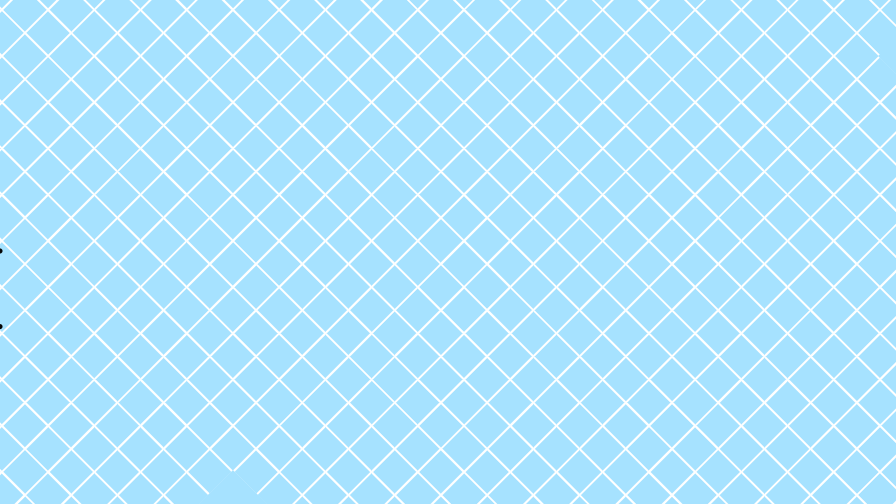
Write a Shadertoy shader that draws this pattern.

```glsl
const vec3 SKY = vec3(0.65, 0.885, 1.0);
const vec3 LINE = vec3(1.0);
const vec3 SPECK = vec3(0.02);

// Lengths are fractions of the canvas height.
const float PERIOD = 0.0917;               // crossing to crossing, across and down
const vec2 ANCHOR = vec2(0.7373, 0.6137);  // one crossing of the lattice
const float LINE_WIDTH = 0.0041;
const float WIDTH_VARIATION = 0.15;
const float GAP_MARGIN = 0.04;             // in lattice cells
const float SPECK_RADIUS = 0.005;
const vec2 SPECK_HEIGHTS = vec2(0.502, 0.352);

// Centres of the erased cells, in lattice coordinates.
const vec2 GAPS[4] = vec2[4](vec2(-9.5, 3.5), vec2(-10.5, 3.5),
                             vec2(-9.5, 4.5), vec2(14.5, 8.5));

float hash(vec2 p) {
    return fract(sin(dot(p, vec2(127.1, 311.7))) * 43758.5);
}

// Coverage of a shape from its signed distance.
float coverage(float d, float pixel) {
    return clamp(0.5 - d / pixel, 0.0, 1.0);
}

// One family of lines: "across" counts lines, "along" counts segments.
float lineFamily(float across, float along, float seed, float pixel) {
    float index = round(across);
    float d = abs(across - index) * PERIOD * inversesqrt(2.0);
    float vary = hash(vec2(index + seed, floor(along))) - 0.5;
    float width = LINE_WIDTH * (1.0 + 2.0 * WIDTH_VARIATION * vary);
    return coverage(d - 0.5 * width, pixel);
}

// Zero inside the erased cells and on their borders.
float gapMask(vec2 q, float pixel) {
    float mask = 1.0;
    for (int i = 0; i < 4; i++) {
        vec2 d = abs(q - GAPS[i]) - 0.5 - GAP_MARGIN;
        mask *= 1.0 - coverage(max(d.x, d.y) * PERIOD * inversesqrt(2.0), pixel);
    }
    return mask;
}

void mainImage(out vec4 fragColor, in vec2 fragCoord) {
    float pixel = 1.0 / iResolution.y;
    vec2 p = fragCoord * pixel;

    // Diagonal lattice with a line at every integer
    vec2 r = (p - ANCHOR) / PERIOD;
    vec2 q = vec2(r.x + r.y, r.x - r.y);
    float lines = max(lineFamily(q.x, q.y, 0.0, pixel),
                      lineFamily(q.y, q.x, 57.0, pixel));
    vec3 color = mix(SKY, LINE, lines * gapMask(q, pixel));

    // Dark specks on the left edge
    vec2 heights = abs(p.y - SPECK_HEIGHTS);
    float speck = length(vec2(p.x, min(heights.x, heights.y))) - SPECK_RADIUS;
    color = mix(color, SPECK, coverage(speck, pixel));

    fragColor = vec4(color, 1.0);
}
```
